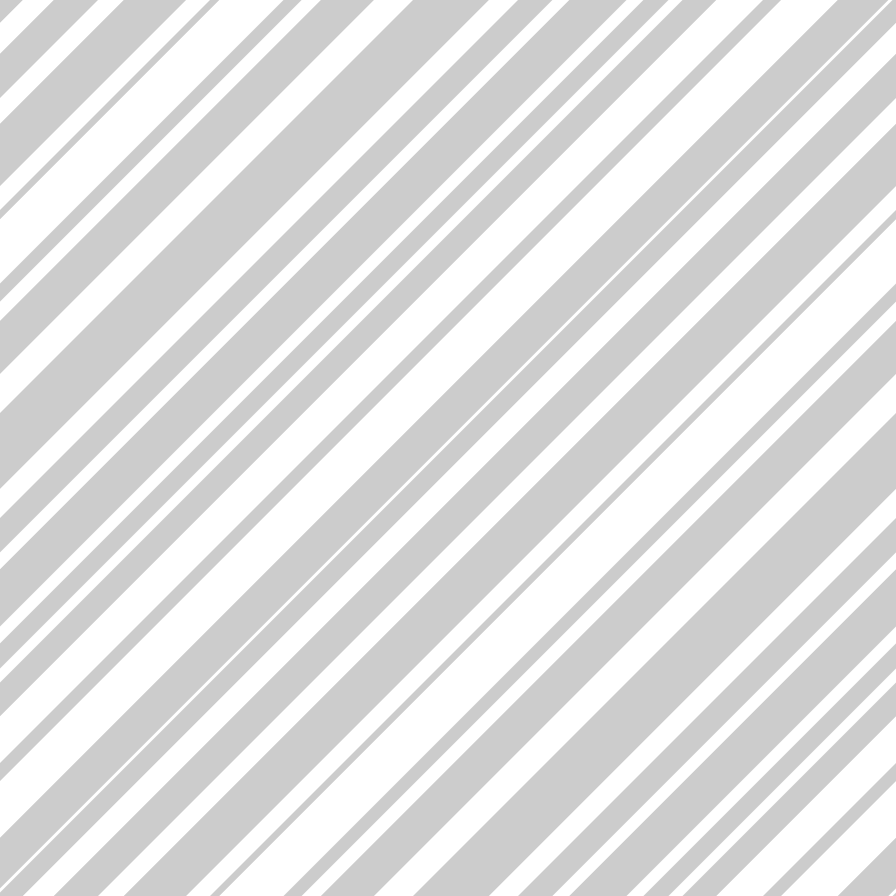
Write a three.js fragment shader that draws this pattern.

```glsl
// Grey diagonal stripes of irregular width on white, rising to the right at 45 degrees.
// One sequence of 13 stripes spans the canvas along x - y; distances wrap at 1,
// so the sequence continues across every edge.
varying vec2 vUv;

// Start and end of each stripe, in 768ths of the canvas width.
const vec2 stripes[13] = vec2[13](
  vec2(46.0, 84.0), vec2(106.0, 159.5), vec2(180.0, 188.0), vec2(243.0, 258.5),
  vec2(275.0, 320.5), vec2(354.0, 419.0), vec2(444.0, 473.5), vec2(488.0, 537.0),
  vec2(551.5, 573.0), vec2(585.0, 614.0), vec2(654.0, 669.5), vec2(718.0, 761.5),
  vec2(765.0, 787.5)
);

// Signed distance from position t to a stripe, wrapping at 1.
float stripeDistance(float t, vec2 span) {
  float center = 0.5 * (span.x + span.y);
  float halfWidth = 0.5 * (span.y - span.x);
  return abs(fract(t - center + 0.5) - 0.5) - halfWidth;
}

void main() {
  float across = vUv.x - vUv.y;
  float edge = 0.7 * fwidth(across); // one pixel measured across the diagonal

  // Total stripe coverage
  float coverage = 0.0;
  for (int i = 0; i < 13; i++) {
    float d = stripeDistance(across, stripes[i] / 768.0);
    coverage += clamp(0.5 - d / edge, 0.0, 1.0);
  }

  vec3 white = vec3(1.0);
  vec3 grey = vec3(0.8);
  gl_FragColor = vec4(mix(white, grey, min(coverage, 1.0)), 1.0);
}
```
